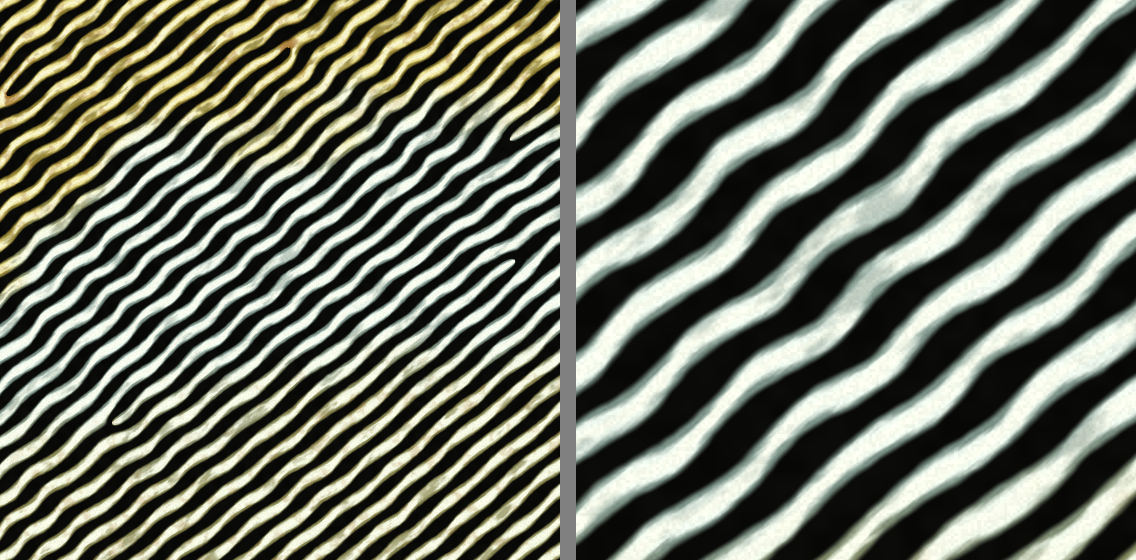
Left, the full canvas; right, a detail of the centre.
This pattern is drawn by a Shadertoy shader. Its source:

```glsl
float hash(vec2 p) {
    p = fract(p * vec2(0.1031, 0.1137));
    p += dot(p, p.yx + 33.33);
    return fract((p.x + p.y) * p.x * 17.0);
}

float noise(vec2 p) {
    vec2 i = floor(p), f = fract(p);
    f = f * f * (3.0 - 2.0 * f);
    return mix(mix(hash(i), hash(i + vec2(1, 0)), f.x),
               mix(hash(i + vec2(0, 1)), hash(i + vec2(1, 1)), f.x), f.y);
}

float fbm(vec2 p) {
    float sum = 0.0, gain = 0.5;
    for (int i = 0; i < 4; i++) {
        sum += gain * noise(p);
        p = mat2(1.6, 1.2, -1.2, 1.6) * p + 7.3;
        gain *= 0.5;
    }
    return sum;
}

// Fork centres, with the sign of the ridge gained on the right
const vec3 FORKS[5] = vec3[5](
    vec3(0.20, 0.245, 1), vec3(0.92, 0.535, -1), vec3(0.91, 0.75, 1),
    vec3(0.515, 0.915, -1), vec3(0.012, 0.83, 1));

// Ridge count across the canvas; each fork adds one full turn of phase
float ridgePhase(vec2 uv, out float wear) {
    float phase = 20.0 * uv.y - 16.6 * uv.x + 0.2;
    wear = 0.0;
    for (int i = 0; i < 5; i++) {
        vec2 d = uv - FORKS[i].xy;
        phase += FORKS[i].z * atan(d.y, d.x + 1e-5) / 6.2832;
        wear += exp(-dot(d, d) * 1600.0);
    }
    return phase;
}

void mainImage(out vec4 fragColor, in vec2 fragCoord) {
    vec2 uv = fragCoord / iResolution.xy;
    vec2 along = vec2(dot(uv, vec2(0.78, 0.63)), dot(uv, vec2(-0.63, 0.78)));

    // Ripples running along the ridges, calmer toward the lower right
    float wear;
    float phase = ridgePhase(uv, wear);
    float ripple = 6.2832 * (8.6 * along.x + 1.6 * along.y + 0.9 * noise(uv * 5.0));
    float sway = mix(0.025, 0.085, smoothstep(-0.5, 0.35, along.y));
    phase += sway * sin(ripple) + 0.16 * (noise(uv * 6.0 + 3.0) - 0.5);
    phase += 0.07 * (noise(uv * 34.0) - 0.5);

    // Signed offset from the ridge line, in periods
    float offset = fract(phase + 0.5) - 0.5;
    float halfWidth = 0.26 + 0.045 * sin(ripple + 1.4) + 0.06 * (noise(uv * 24.0) - 0.5);
    float edge = abs(offset) + 0.03 * (noise(uv * 130.0) - 0.5);
    float body = 1.0 - smoothstep(halfWidth - 0.065, halfWidth + 0.06, edge);

    // Bright core, broken by fine streaks
    float streak = fbm(along * vec2(45.0, 190.0));
    float coreEdge = abs(offset + 0.03 * sin(ripple)) + 0.16 * (streak - 0.47);
    float core = 1.0 - smoothstep(halfWidth - 0.15, halfWidth - 0.025, coreEdge);

    // Warm tint at the top and left, mostly on the rims along the bottom
    float cloud = fbm(uv * 7.0) - 0.47;
    float warmTop = smoothstep(0.74, 0.9, uv.y + 0.33 * exp(-6.0 * uv.x) + 0.3 * cloud);
    float warmBase = 1.0 - smoothstep(0.1, 0.3, uv.y - 0.18 * uv.x + 0.3 * cloud);
    float warm = max(warmTop, 0.65 * warmBase);
    vec3 rim = mix(vec3(0.48, 0.57, 0.53), vec3(0.55, 0.49, 0.19), warm);
    vec3 pale = mix(vec3(0.94, 0.98, 0.94), vec3(0.92, 0.88, 0.58),
                    max(warmTop, 0.2 * warmBase));
    float highlight = 1.0 - smoothstep(0.03, 0.16, coreEdge);
    pale = mix(pale, vec3(1.0, 1.0, 0.93), highlight * 0.65);
    vec3 color = mix(rim, pale, core);

    // Dull patches and rust, gathered at the forks and warm areas
    float grime = smoothstep(0.53, 0.75, fbm(along * vec2(24.0, 60.0) + 9.0));
    color = mix(color, rim, grime * mix(0.45, 0.8, warm));
    float rust = smoothstep(0.5, 0.74, fbm(uv * 65.0) + 0.15 * wear);
    color = mix(color, vec3(0.60, 0.38, 0.10), rust * warm * max(0.8 * wear, 0.3));
    color *= 0.97 + 0.06 * hash(floor(uv * 512.0));

    vec3 gap = vec3(0.025, 0.027, 0.02) + 0.02 * noise(uv * 90.0);
    fragColor = vec4(mix(gap, color, body), 1.0);
}
```
